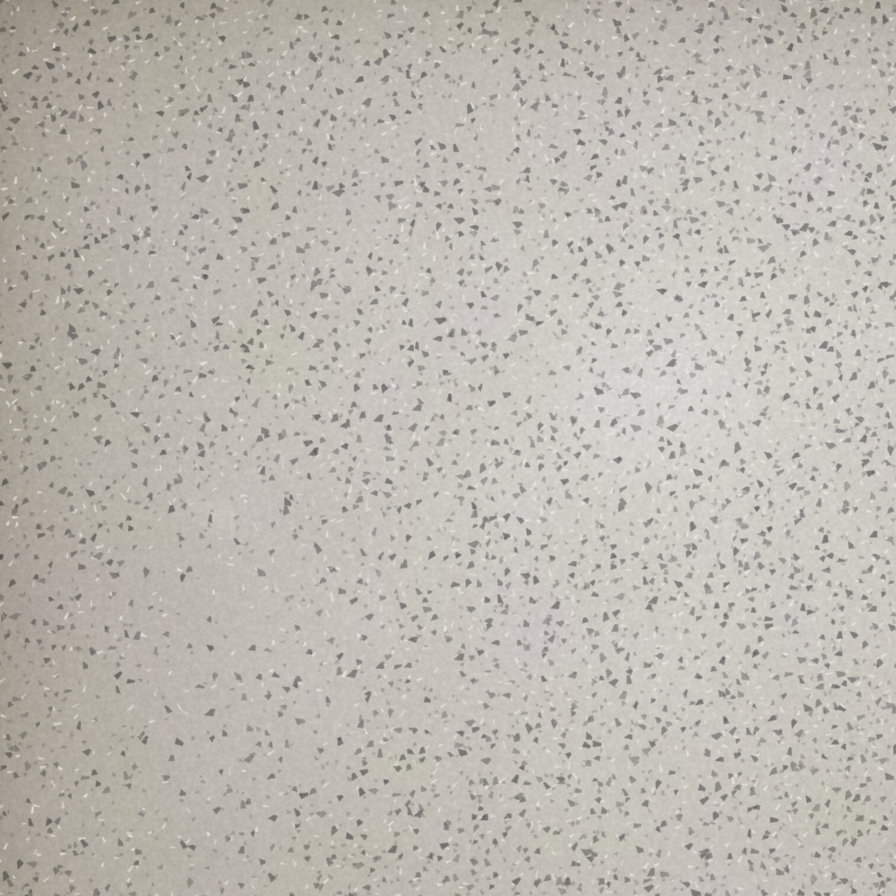
This texture is drawn by a Shadertoy shader. Its source:

```glsl
// Speckled vinyl floor: small grey chips and thin pale flakes scattered on
// a warm grey ground. Jittered cells hold the chips; a broad radial falloff,
// layered sines and fine cellular noise shade the ground.

vec3 hash3(vec2 cell) {
    vec3 h = fract(cell.xyx * vec3(0.1031, 0.1030, 0.0973));
    h += dot(h, h.yxz + 33.33);
    return fract((h.xxy + h.yzz) * h.zyx);
}

// Distance to the nearest jittered point, in cell widths
float cellular(vec2 p) {
    vec2 cell = floor(p);
    float nearest = 1.5;
    for (int y = -1; y <= 1; y++)
    for (int x = -1; x <= 1; x++) {
        vec2 id = cell + vec2(x, y);
        nearest = min(nearest, length(id + hash3(id + 71.0).xy - p));
    }
    return nearest;
}

// Smooth uneven patches, roughly -1 to 1
float patches(vec2 p) {
    float sum = 0.0, weight = 0.5;
    for (int i = 0; i < 4; i++) {
        sum += weight * sin(p.x + 1.7 * sin(p.y * 0.8)) * cos(p.y + 1.3 * sin(p.x * 0.7));
        p = mat2(1.3, 1.1, -1.1, 1.3) * p + 2.4;
        weight *= 0.65;
    }
    return sum;
}

// Share of cells that hold a chip: fuller on the right, bare at lower left
float chipDensity(vec2 p) {
    vec2 bare = (p - vec2(0.23, 0.26)) / vec2(0.12, 0.20);
    return 0.50 + 0.22 * p.x + 0.12 * patches(p * 17.0) - 0.45 * exp(-dot(bare, bare));
}

// Coverage by tapered, tilted chips; halfSize is the largest half length and width
float chips(vec2 p, float cells, float seed, vec2 halfSize, float share) {
    vec2 cell = floor(p * cells);
    float cover = 0.0;
    for (int y = -1; y <= 1; y++)
    for (int x = -1; x <= 1; x++) {
        vec2 id = cell + vec2(x, y);
        vec3 place = hash3(id + seed);
        vec3 form = hash3(id + seed + 137.0);
        vec2 center = (id + place.xy) / cells;
        if (place.z > share * chipDensity(center)) continue;

        // Most chips lean to the upper right
        float angle = 0.9 + 2.7 * (form.x - 0.5);
        float c = cos(angle), s = sin(angle);
        vec2 q = mat2(c, -s, s, c) * (p - center);
        vec2 size = halfSize * vec2(mix(0.45, 1.0, form.y * form.y), mix(0.5, 1.0, form.z));
        q.x += (form.z - 0.5) * q.y;
        size.y *= 1.0 - 0.45 * clamp(q.x / size.x, -1.0, 1.0);

        vec2 d = abs(q) - size * 0.7;
        float dist = length(max(d, 0.0)) + min(max(d.x, d.y), 0.0) - size.y * 0.3;
        float strength = mix(0.5, 1.0, fract(form.x * 7.0 + form.y));
        cover = max(cover, strength * (1.0 - smoothstep(-0.0013, 0.0013, dist)));
    }
    return cover;
}

vec3 ground(vec2 p) {
    // Light falls off from the right of centre and dims at the left and top
    float light = 1.02 - 0.70 * length((p - vec2(0.78, 0.56)) * vec2(1.0, 0.85));
    light -= 0.24 * exp(-p.x * 14.0) + 0.28 * exp(-(1.0 - p.y) * 12.0);
    light += 0.05 * patches(p * 9.0);

    // Small pale scuff
    vec2 scuff = (p - vec2(0.245, 0.425)) / vec2(0.024, 0.018);
    light += 0.13 * exp(-dot(scuff, scuff));

    vec3 color = mix(vec3(0.60, 0.57, 0.52), vec3(0.84, 0.83, 0.81), light);
    color += vec3(0.004, -0.003, 0.012) * patches(p.yx * 13.0 + 5.0);

    // Fine soft grain
    color += 0.045 * (cellular(p * 190.0) - 0.45);
    color += 0.030 * (0.45 - cellular(p * 85.0 + 9.0));
    return color;
}

void mainImage(out vec4 fragColor, in vec2 fragCoord) {
    vec2 p = fragCoord / iResolution.y;
    vec3 color = ground(p);

    float faint = chips(p, 75.0, 19.0, vec2(0.0036, 0.0020), 0.8);
    float pale = chips(p, 62.0, 53.0, vec2(0.0056, 0.0014), 0.85);
    float dark = chips(p, 62.0, 311.0, vec2(0.0060, 0.0032), 0.95);

    color = mix(color, color * vec3(0.80, 0.79, 0.80), faint);
    color = mix(color, vec3(0.94, 0.93, 0.91), 0.75 * pale);
    color = mix(color, color * vec3(0.60, 0.60, 0.61), dark);
    fragColor = vec4(color, 1.0);
}
```
